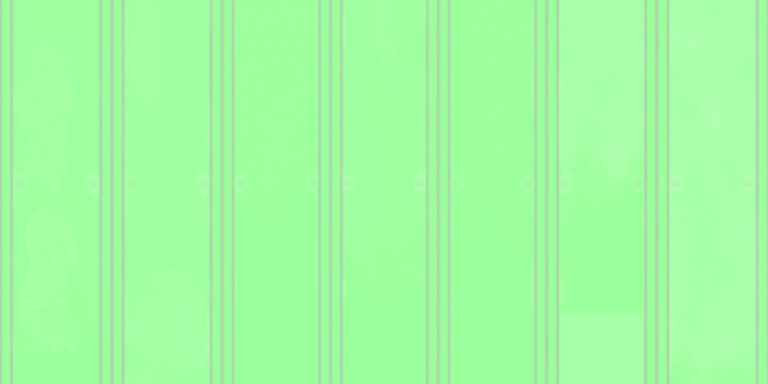
This texture is drawn by a WebGL 2 fragment shader. Its source:

```glsl
#version 300 es
precision highp float;
// Painted metal cladding: seven pale green boards parted by triple grey seams.
// Seams come from a repeated signed distance; sheen, puddle stains, scuffs and
// screw marks are layered as one "light" amount shaped by gradient noise.
uniform vec2 u_resolution;
out vec4 fragColor;

const vec3 BASE = vec3(0.608, 1.0, 0.608);
const vec3 LIGHT = vec3(0.672, 1.0, 0.672);
const vec3 SEAM = vec3(0.67, 0.825, 0.67);
const int BOARDS = 7;
const float PITCH = 2.0 / float(BOARDS);
const float SEAM_GAP = 0.0287;     // centre line to each outer line
const float OUTER_WIDTH = 0.0042;
const float CENTRE_WIDTH = 0.0050;
const vec2 DRIFT = vec2(0.0062, 0.001); // uneven spacing of the boards
const vec2 SCREW = vec2(0.048, 0.523);  // offset from seam, height
const float SCREW_RADIUS = 0.0065;
const float REPAINT_TOP = 0.18;
const int REPAINT_BOARD = 5;

// Per board: sheen strength, height at which it fades out downwards
const vec2 SHEEN[BOARDS] = vec2[](vec2(0.15, 0.2), vec2(0.3, 0.0), vec2(0.08, 0.5),
    vec2(0.22, 0.3), vec2(0.06, 0.4), vec2(0.85, 0.57), vec2(0.85, 0.05));

// Puddle stains: centre and radii, then strength
const int STAINS = 5;
const vec4 STAIN[STAINS] = vec4[](vec4(0.125, 0.71, 0.06, 0.19),
    vec4(0.125, 0.25, 0.065, 0.21), vec4(0.375, 0.88, 0.04, 0.14),
    vec4(0.43, 0.13, 0.10, 0.14), vec4(1.0, 0.93, 0.035, 0.09));
const float STAIN_STRENGTH[STAINS] = float[](0.5, 0.55, 0.4, 0.4, 0.35);

float hash(vec2 p) {
    return fract(sin(dot(p, vec2(127.1, 311.7))) * 43758.5);
}

vec2 gradient(vec2 cell) {
    float angle = 6.2832 * hash(cell);
    return vec2(cos(angle), sin(angle));
}

float noise(vec2 p) {
    vec2 i = floor(p), f = fract(p);
    vec2 w = f * f * f * (f * (f * 6.0 - 15.0) + 10.0);
    vec2 e = vec2(0.0, 1.0);
    float low = mix(dot(gradient(i), f), dot(gradient(i + e.yx), f - e.yx), w.x);
    float high = mix(dot(gradient(i + e), f - e), dot(gradient(i + 1.0), f - 1.0), w.x);
    return mix(low, high, w.y);
}

float fbm(vec2 p) {
    float sum = 0.0, amp = 1.0;
    for (int i = 0; i < 4; i++) {
        sum += amp * noise(p);
        p = p * 2.03 + 17.3;
        amp *= 0.5;
    }
    return sum;
}

float line(float d, float width, float pixel) {
    width = max(width, pixel);
    return exp(-d * d / (width * width));
}

// Ragged puddles with a brighter dried rim
float stains(vec2 p, float mottle) {
    float sum = 0.0;
    float ragged = 0.75 * fbm(p * vec2(13.0, 8.0));
    for (int i = 0; i < STAINS; i++) {
        vec4 s = STAIN[i];
        float d = length((p - s.xy) / s.zw) - 1.0 + ragged;
        float fill = smoothstep(0.08, -0.12, d) * (0.7 + 0.8 * mottle);
        float rim = exp(-d * d * 250.0);
        sum += STAIN_STRENGTH[i] * (fill + 0.6 * rim);
    }
    return sum;
}

void main() {
    vec2 p = gl_FragCoord.xy / u_resolution * vec2(2.0, 1.0);
    float pixel = 1.0 / u_resolution.y;

    // Board index and signed distance to the nearest seam
    float t = (p.x - DRIFT.x * sin(3.14159 * p.x) - DRIFT.y) / PITCH;
    int board = int(mod(floor(t), float(BOARDS)));
    float seamId = mod(floor(t + 0.5), float(BOARDS));
    float d = (fract(t + 0.5) - 0.5) * PITCH;
    float side = d < 0.0 ? -1.0 : 1.0;
    float outer = abs(d) - SEAM_GAP;
    float onBoard = smoothstep(-pixel, pixel, outer);

    // Sheen, stains and the repainted foot of one board
    float mottle = fbm(p * 45.0);
    float cloud = fbm(p * vec2(9.0, 5.0) + 40.0);
    vec2 sheen = SHEEN[board];
    float fade = smoothstep(sheen.y - 0.1, sheen.y + 0.1, p.y + 0.15 * cloud);
    float light = sheen.x * fade * (1.0 + 0.45 * cloud + 0.2 * mottle);
    light += stains(p, mottle) + 0.12 * max(mottle, 0.0);
    float repaint = smoothstep(pixel, -pixel, p.y - REPAINT_TOP)
        * smoothstep(-pixel, pixel, outer - 0.006);
    light = max(light, board == REPAINT_BOARD ? 0.75 * repaint : 0.0);

    // Scuffs along the outer seam lines
    float scuff = smoothstep(0.1, 0.5, noise(vec2(seamId * 9.1 + side * 3.7, p.y * 6.0)));
    light += 0.8 * scuff * line(outer - 0.007, 0.004, pixel);

    // Screw marks with a worn halo
    vec2 q = vec2(abs(d), p.y) - SCREW;
    float wear = hash(vec2(seamId, side + 5.0));
    float halo = length(q / vec2(0.02, 0.032)) + 0.6 * fbm(p * 30.0);
    light += (0.25 + 0.5 * wear) * smoothstep(1.0, 0.75, halo);
    float screw = line(length(q) - SCREW_RADIUS, 0.0022, pixel);

    // Grey seam lines over the paint
    float seam = max(line(outer, OUTER_WIDTH, pixel), line(d, CENTRE_WIDTH, pixel));
    seam *= 0.95 + 0.15 * noise(vec2(seamId * 5.3 + side, p.y * 14.0));
    vec3 color = mix(BASE, LIGHT, clamp(light * onBoard, 0.0, 1.3));
    color = mix(color, SEAM, clamp(max(seam, 0.3 * screw), 0.0, 1.0));
    fragColor = vec4(color, 1.0);
}
```
